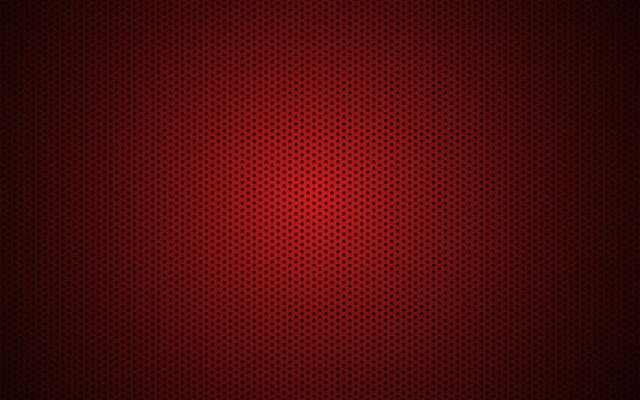
This background is drawn by a Shadertoy shader. Its source:

```glsl
const float PITCH = 0.01725;   // vertical hole spacing, in canvas heights
const float RADIUS = 0.0047;

// Offset from the nearest hole centre in a staggered grid
vec2 nearestHole(vec2 p) {
    vec2 cell = PITCH * vec2(1.7321, 1.0);
    vec2 a = mod(p, cell) - 0.5 * cell;
    vec2 b = mod(p + 0.5 * cell, cell) - 0.5 * cell;
    return dot(a, a) < dot(b, b) ? a : b;
}

void mainImage(out vec4 fragColor, in vec2 fragCoord) {
    vec2 p = fragCoord / iResolution.y;
    float aspect = iResolution.x / iResolution.y;
    float pixel = 1.0 / iResolution.y;

    // Red glow fading towards the corners
    float r = length(p - vec2(0.49 * aspect, 0.51));
    float glow = 0.80 * exp(-1.4 * r - 0.7 * r * r);
    vec3 color = glow * vec3(1.0, 0.148, 0.15);

    // Recessed holes: shaded at the top, catching light at the bottom
    vec2 h = nearestHole(p - vec2(0.5 * aspect, 0.5));
    float edge = 0.7 * pixel;
    float hole = 1.0 - smoothstep(RADIUS - edge, RADIUS + edge, length(h));
    float depth = mix(0.55, 0.30, smoothstep(-RADIUS, RADIUS, h.y));
    color *= mix(1.0, depth, hole);

    // Faint lit rim below each hole
    float rim = length(h + vec2(0.0, 0.0012)) - RADIUS;
    color *= 1.0 + 0.08 * (1.0 - hole) * (1.0 - smoothstep(-edge, edge, rim));

    fragColor = vec4(color, 1.0);
}
```
